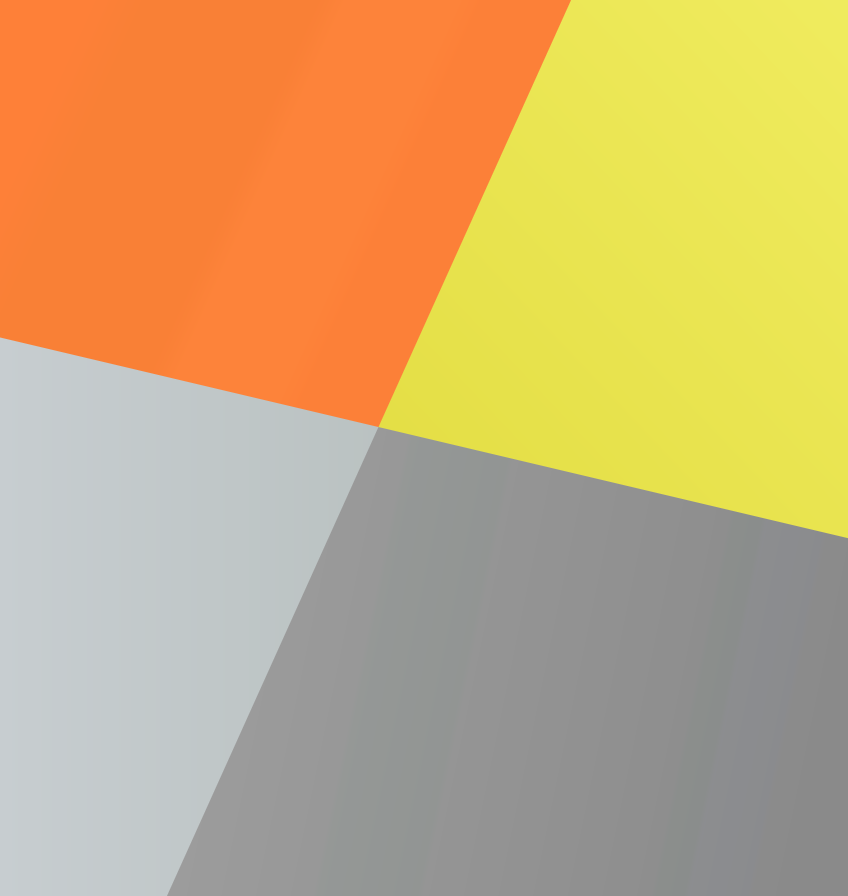
A WebGL 1 fragment shader for this background:

```glsl
precision highp float;
// Four flat panels in orange, yellow, light grey and dark grey, split by two slanted lines.

uniform vec2 u_resolution;

// Layout, in fractions of the canvas
const vec2 CROSSING = vec2(0.4463, 0.5234);
const float STEEP_SLANT = 0.4766;  // x shift per unit of height
const float FLAT_SLANT = 0.224;    // y drop per unit of width
const float SHEEN_SLANT = 0.218;   // slant of the dark grey bands
const float BAND_BLUR = 0.004;

// Panel colours
const vec3 ORANGE_EDGE = vec3(0.995, 0.500, 0.220);
const vec3 ORANGE_DEEP = vec3(0.978, 0.502, 0.213);
const vec3 ORANGE_LIGHT = vec3(0.992, 0.514, 0.227);
const vec3 ORANGE_INNER = vec3(0.990, 0.502, 0.220);
const vec3 YELLOW_DEEP = vec3(0.894, 0.873, 0.273);
const vec3 YELLOW_LIGHT = vec3(0.939, 0.922, 0.367);
const vec3 SILVER_LIGHT = vec3(0.780, 0.804, 0.816);
const vec3 SILVER_DEEP = vec3(0.730, 0.761, 0.759);
const vec3 GREY_LIGHT = vec3(0.612);
const vec3 GREY_DEEP = vec3(0.540);
const vec3 GREEN_TINT = vec3(-0.012, 0.0, -0.006);
const vec3 BLUE_TINT = vec3(-0.004, 0.0, 0.010);

float edge(float at, float x) {
  return smoothstep(at - BAND_BLUR, at + BAND_BLUR, x);
}

float band(float from, float to, float x) {
  return edge(from, x) - edge(to, x);
}

// Bands parallel to the steep line
vec3 orangePanel(float steep) {
  vec3 color = mix(ORANGE_EDGE, ORANGE_DEEP, smoothstep(-0.57, -0.50, steep));
  color = mix(color, ORANGE_LIGHT, smoothstep(-0.30, -0.26, steep));
  return mix(color, ORANGE_INNER, smoothstep(-0.14, -0.10, steep));
}

// Diagonal ramp towards the upper right corner
vec3 yellowPanel(vec2 p) {
  return mix(YELLOW_DEEP, YELLOW_LIGHT, clamp(p.x + p.y, 0.0, 1.0));
}

// Horizontal ramp
vec3 silverPanel(float x) {
  return mix(SILVER_LIGHT, SILVER_DEEP, clamp(x / CROSSING.x, 0.0, 1.0));
}

// Slanted ramp with faint green and blue bands
vec3 greyPanel(vec2 p) {
  float s = p.x - SHEEN_SLANT * p.y;
  vec3 color = mix(GREY_LIGHT, GREY_DEEP, clamp((s + 0.135) / 0.75, 0.0, 1.0));
  color += GREEN_TINT * (band(0.04, 0.163, s) + band(0.438, 0.477, s));
  return color + BLUE_TINT * band(0.477, 0.552, s);
}

void main() {
  vec2 uv = gl_FragCoord.xy / u_resolution;
  vec2 p = uv - CROSSING;

  // Signed distances to the two lines, with about one pixel of smoothing
  float steep = p.x - STEEP_SLANT * p.y;
  float level = p.y + FLAT_SLANT * p.x;
  float right = clamp(steep * u_resolution.x / length(vec2(1.0, STEEP_SLANT)) + 0.5, 0.0, 1.0);
  float upper = clamp(level * u_resolution.y / length(vec2(1.0, FLAT_SLANT)) + 0.5, 0.0, 1.0);

  vec3 top = mix(orangePanel(steep), yellowPanel(p), right);
  vec3 bottom = mix(silverPanel(uv.x), greyPanel(p), right);
  gl_FragColor = vec4(mix(bottom, top, upper), 1.0);
}
```
